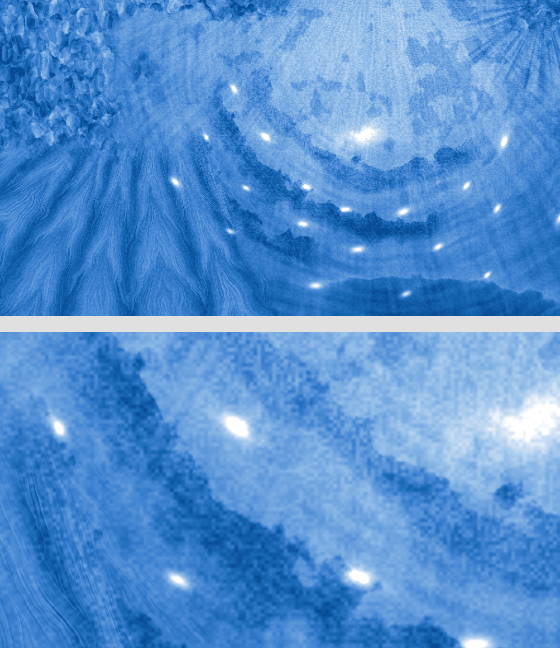
Top: the whole. Bottom: its middle third, enlarged.
Reproduce this texture procedurally as a WebGL 2 fragment shader.

```glsl
#version 300 es
precision highp float;
// Blue window frost: swirling ice arcs, feathered plumes, crystal flakes and bright glints.
uniform vec2 u_resolution;
out vec4 fragColor;

float hash(vec2 p) {
  return fract(sin(dot(p, vec2(127.1, 311.7))) * 43758.5453);
}

float noise(vec2 p) {
  vec2 i = floor(p), f = fract(p);
  f = f * f * (3.0 - 2.0 * f);
  return mix(mix(hash(i), hash(i + vec2(1, 0)), f.x),
             mix(hash(i + vec2(0, 1)), hash(i + vec2(1, 1)), f.x), f.y);
}

float fbm(vec2 p) {
  float sum = 0.0, amp = 0.5;
  for (int i = 0; i < 5; i++) {
    sum += amp * noise(p);
    p = mat2(1.6, 1.2, -1.2, 1.6) * p + 3.7;
    amp *= 0.5;
  }
  return sum;
}

// Polar coordinates: angle from straight down (right is positive), radius.
vec2 polar(vec2 p, vec2 pivot) {
  vec2 d = p - pivot;
  return vec2(atan(d.x, -d.y), length(d));
}

// Tilted crystal plates with softened borders, roughly -1..1.
float plates(vec2 p) {
  vec2 cell = floor(p), f = fract(p);
  float sum = 0.0, total = 1e-5;
  for (int y = -1; y <= 1; y++)
    for (int x = -1; x <= 1; x++) {
      vec2 o = vec2(x, y), id = cell + o;
      vec2 d = o + vec2(hash(id), hash(id + 41.0)) - f;
      float tilt = 6.2832 * hash(id + 9.0);
      float w = exp(-38.0 * dot(d, d));
      sum += w * (dot(d, vec2(cos(tilt), sin(tilt))) * 1.3 + hash(id + 5.0) - 0.5);
      total += w;
    }
  return sum / total;
}

// Dark arc with a crisp inner edge, limited to a range of angles.
float arcBand(vec2 ar, float radius, float width, float mid, float reach, float rough) {
  float e = ar.y - radius + rough;
  float across = smoothstep(0.0, 0.01, e) * (1.0 - smoothstep(0.45 * width, width, e));
  return across * (1.0 - smoothstep(0.7 * reach, reach, abs(ar.x - mid)));
}

// Plumes fanning from a pivot, with slanted barbs and overlapping tips.
float plumes(vec2 p, vec2 pivot) {
  vec2 ar = polar(p, pivot);
  float u = ar.x * 3.6 + 0.7 * (fbm(p * 5.0) - 0.5) + 0.3;
  float id = floor(u), s = abs(fract(u) - 0.5);
  float slant = s - ar.y * 1.1;
  float barbs = noise(vec2(slant * 55.0, ar.y * 7.0 + id * 17.0));
  float fine = noise(vec2(slant * 130.0, ar.y * 16.0 + id * 5.0));
  float tip = fract(ar.y * 4.5 - s * 1.6 + hash(vec2(id, 2.0)) + 0.3 * barbs);
  tip *= 1.0 - smoothstep(0.88, 1.0, tip);
  float gap = smoothstep(0.26, 0.46, s + 0.22 * (barbs - 0.5));
  return 0.9 * (barbs - 0.5) + 0.6 * (fine - 0.5) + 1.1 * tip - 1.3 * gap;
}

float glint(vec2 p, vec2 centre, float angle, float size) {
  vec2 d = p - centre;
  float c = cos(angle), s = sin(angle);
  d = vec2(c * d.x + s * d.y, 2.0 * (c * d.y - s * d.x)) / size;
  return exp(-dot(d, d)) + 0.15 * exp(-0.12 * dot(d, d));
}

vec3 iceRamp(float tone) {
  vec3 stops[8] = vec3[8](
    vec3(0.03, 0.29, 0.58), vec3(0.09, 0.40, 0.70), vec3(0.23, 0.50, 0.81), vec3(0.39, 0.61, 0.86),
    vec3(0.53, 0.71, 0.90), vec3(0.67, 0.80, 0.93), vec3(0.81, 0.88, 0.96), vec3(1.0));
  vec3 c = stops[0];
  for (int i = 1; i < 8; i++) c = mix(c, stops[i], clamp(tone - float(i - 1), 0.0, 1.0));
  return c;
}

void main() {
  vec2 p = gl_FragCoord.xy / u_resolution.y;
  vec2 swirl = vec2(1.22, 0.83);
  vec2 ar = polar(p, swirl);
  float cloud = fbm(p * 4.0) - 0.5, ragged = fbm(p * 22.0) - 0.5;
  float grain = noise(p * 250.0) - 0.5;

  // Broad light, brightest in the upper right
  vec2 l = (p - vec2(1.2, 0.87)) / vec2(0.72, 0.5);
  float light = exp(-dot(l, l));
  float tone = 1.3 + 3.5 * light + 1.8 * cloud;

  // Curved streaks crossed by fine rays
  float curved = noise(vec2(ar.y * 75.0 + 5.0 * cloud, ar.x * 5.0)) - 0.5;
  vec2 ray = polar(p, vec2(1.2, 1.3));
  float rays = noise(vec2(ray.x * 90.0 + 6.0 * cloud, ray.y * 9.0)) - 0.5;
  tone += 0.9 * curved * smoothstep(0.18, 0.35, ar.y) + 0.7 * rays;

  // Mottled rime and dark arcs
  float rime = smoothstep(0.02, 0.14, ragged + 0.7 * (fbm(vec2(ray.x * 9.0, ray.y * 3.0)) - 0.5));
  tone -= 1.3 * rime * light;
  float rough = 0.1 * cloud + 0.09 * ragged;
  float arcs = arcBand(ar, 0.52, 0.09, -0.5, 0.95, rough)
             + 0.75 * arcBand(ar, 0.37, 0.09, -0.3, 1.25, rough)
             + 0.8 * arcBand(ar, 0.65, 0.08, -0.75, 0.5, rough);
  tone -= arcs * (1.7 + 2.0 * ragged);

  // Dark mound under a pale rim
  float mound = 0.13 - 0.3 * (p.x - 1.27) * (p.x - 1.27) - p.y + 0.06 * ragged;
  float side = smoothstep(0.95, 1.1, p.x);
  tone += side * (1.1 * exp(-abs(mound) * 32.0) - 0.9 * smoothstep(0.0, 0.012, mound));

  // Feathered plumes at lower left
  float plumeArea = (1.0 - smoothstep(0.48, 0.64, p.y + 0.2 * cloud))
                  * (1.0 - smoothstep(-0.06, 0.05, p.x - 0.88 + 0.36 * p.y + 0.2 * ragged));
  tone = mix(tone, 1.5 + 0.8 * light + plumes(p, vec2(0.47, 0.78)), plumeArea);

  // Needle fan and crystal flakes along the top
  vec2 fan = polar(p, vec2(1.72, 0.99));
  float needles = noise(vec2(fan.x * 28.0, fan.y * 7.0)) - 0.5;
  tone += (2.0 * needles - 0.9) * (1.0 - smoothstep(0.16, 0.3, fan.y + 0.12 * needles));
  float corner = (1.0 - smoothstep(0.36, 0.54, p.x + 0.5 * cloud)) * smoothstep(0.5, 0.6, p.y + 0.3 * ragged);
  float edge = smoothstep(0.93, 0.97, p.y + 0.15 * ragged) * (1.0 - smoothstep(0.8, 1.0, p.x));
  float knot = 1.0 - smoothstep(0.06, 0.13, fan.y + 0.2 * ragged);
  vec2 bent = p + 0.07 * vec2(cloud, ragged);
  float flakes = 1.9 + 2.0 * plates(bent * vec2(26.0, 19.0)) + 1.3 * plates(bent * 52.0) + 2.4 * cloud;
  tone = mix(tone, flakes, max(corner, max(edge, knot)));

  // Grain, main glow and scattered glints
  tone += grain * (0.5 + 0.9 * light + 0.8 * arcs);
  tone += 3.2 * glint(p, vec2(1.155, 0.575) + 0.06 * ragged, 0.2, 0.065);
  for (int i = 0; i < 19; i++) {
    vec2 seed = vec2(float(i), 3.0);
    float a = mix(-1.35, 0.95, (float(i) + hash(seed)) / 19.0);
    float r = 0.45 + 0.14 * mod(float(i), 3.0) + 0.06 * hash(seed + 7.0);
    vec2 spot = swirl + r * vec2(sin(a), -cos(a));
    tone += 5.0 * glint(p, spot, a + 0.3, mix(0.009, 0.02, hash(seed + 13.0)));
  }
  fragColor = vec4(iceRamp(tone), 1.0);
}
```
